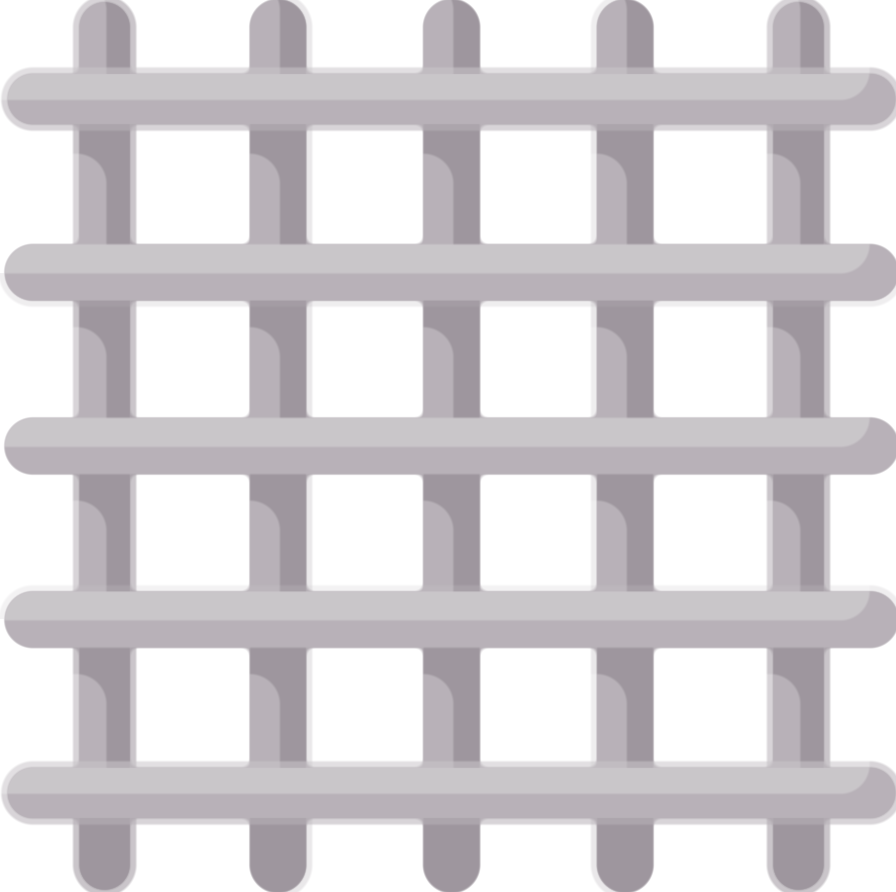
Write a Shadertoy shader that draws this pattern.

```glsl
// Grey lattice of five rounded bars across, laid over five rounded bars down.
#define PITCH 0.1936
#define BAR_RADIUS 0.0315
#define HALF_LENGTH 0.4987
#define OUTER_BAR 2.0
#define OUTER_THINNING 0.0028
#define FRINGE_WIDTH 0.0066
#define FILLET 0.010
#define SOFTNESS 0.0018
#define LIGHT vec3(0.79, 0.775, 0.79)
#define MID vec3(0.72, 0.695, 0.72)
#define DARK vec3(0.62, 0.59, 0.62)

// Antialiased coverage of a signed distance.
float coverage(float d) {
    float w = max(SOFTNESS, 0.8 / iResolution.x);
    return 1.0 - smoothstep(-w, w, d);
}

// Index of the nearest bar, counted from the middle one.
float barIndex(float across) {
    return clamp(floor(across / PITCH + 0.5), -OUTER_BAR, OUTER_BAR);
}

// Distance to the nearest capsule; the two outermost bars are thinner.
float barDistance(float along, float across) {
    float index = barIndex(across);
    float beyond = max(abs(along) - HALF_LENGTH + BAR_RADIUS, 0.0);
    float thinning = OUTER_THINNING * step(OUTER_BAR, abs(index));
    return length(vec2(beyond, across - index * PITCH)) - BAR_RADIUS + thinning;
}

// Opacity of a bar with its pale fringe, which varies by bar and by side.
float barOpacity(float d, float across) {
    float index = barIndex(across);
    float side = sign(across - index * PITCH);
    float inner = step(abs(index * side + 1.0), 0.5);
    float fringe = abs(index) >= OUTER_BAR ? 0.55 : 0.22 * inner;
    return max(coverage(d), fringe * coverage(d - FRINGE_WIDTH));
}

// Quadrant filled up to a rounded corner around the given centre.
float roundedCorner(vec2 fromCentre, float radius) {
    return coverage(length(max(fromCentre, 0.0)) - radius);
}

float smoothUnion(float a, float b, float k) {
    float h = max(k - abs(a - b), 0.0) / k;
    return min(a, b) - 0.25 * k * h * h;
}

void mainImage(out vec4 fragColor, in vec2 fragCoord) {
    // Centred coordinates in canvas widths, y pointing down.
    vec2 p = (fragCoord - 0.5 * iResolution.xy) / iResolution.x;
    p = vec2(p.x - 0.004, -p.y);
    vec2 local = p - PITCH * vec2(barIndex(p.x), barIndex(p.y));

    float upright = barDistance(p.y, p.x);
    float level = barDistance(p.x, p.y);

    // White ground with softened corners in the openings.
    vec3 color = mix(vec3(1.0), MID, coverage(smoothUnion(upright, level, FILLET)));

    // Upright bars: lit on the left, shaded beneath each crossing.
    float belowCrossing = mod(p.y, PITCH);
    float lit = roundedCorner(vec2(local.x + BAR_RADIUS, 0.0945 - belowCrossing), 0.0335);
    lit *= step(p.y, OUTER_BAR * PITCH);
    color = mix(color, mix(DARK, MID, lit), barOpacity(upright, p.x));

    // Level bars: light upper half, rounded off near the right end.
    float shine = roundedCorner(vec2(p.x - 0.434, local.y + BAR_RADIUS), 0.0325);
    color = mix(color, mix(MID, LIGHT, shine), barOpacity(level, p.y));

    fragColor = vec4(color, 1.0);
}
```
